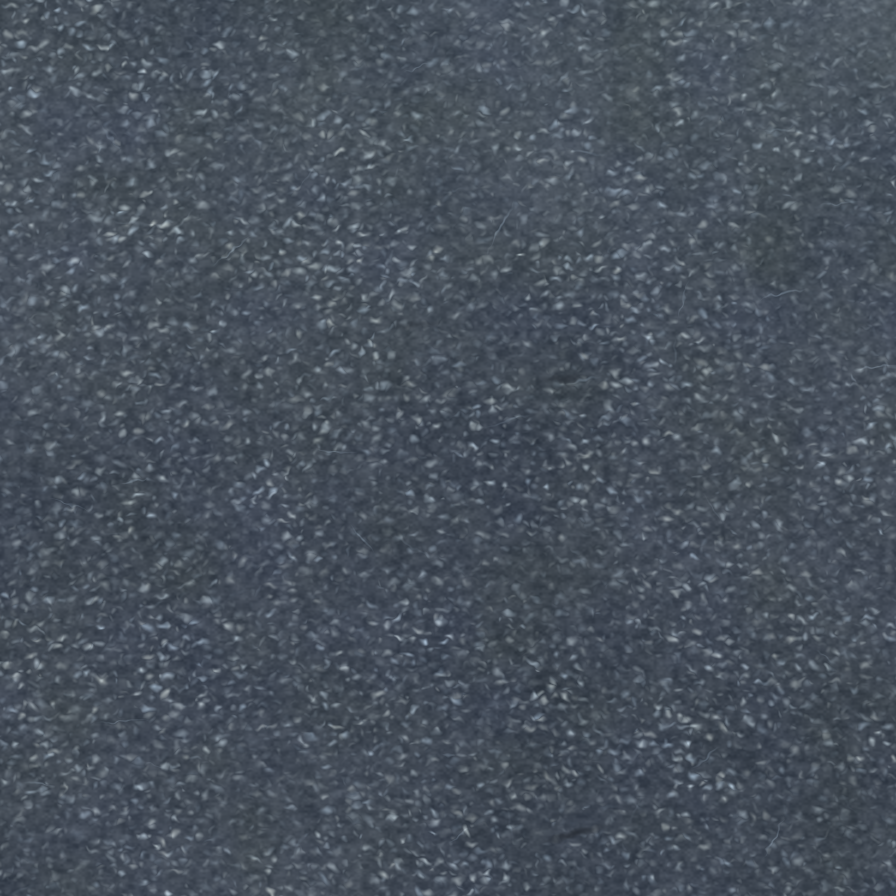
Reproduce this texture procedurally as a Shadertoy shader.

```glsl
vec4 hash4(vec2 p) {
    vec4 q = fract(p.xyxy * vec4(0.1031, 0.1030, 0.0973, 0.1099));
    q += dot(q, q.wzxy + 33.33);
    return fract((q.xxyz + q.yzzw) * q.zywx);
}

float valueNoise(vec2 p) {
    vec2 cell = floor(p);
    vec2 f = fract(p);
    f = f * f * (3.0 - 2.0 * f);
    float low = mix(hash4(cell).x, hash4(cell + vec2(1, 0)).x, f.x);
    float high = mix(hash4(cell + vec2(0, 1)).x, hash4(cell + vec2(1, 1)).x, f.x);
    return mix(low, high, f.y);
}

float cloud(vec2 p) {
    float sum = 0.0;
    float weight = 0.5;
    for (int i = 0; i < 4; i++) {
        sum += weight * valueNoise(p);
        p = mat2(0.8, 0.6, -0.6, 0.8) * p * 2.03 + 7.1;
        weight *= 0.5;
    }
    return sum / 0.9375;
}

// Soft elongated marks, one per cell; size is half length and half width in cells.
// Returns the strength and a random tint of the strongest mark.
vec2 marks(vec2 p, float cells, vec2 size, float tilt, float spread, float share, float seed) {
    vec2 q = p * cells;
    vec2 home = floor(q);
    vec2 best = vec2(0.0);
    for (int j = -1; j <= 1; j++) {
        for (int i = -1; i <= 1; i++) {
            vec2 id = home + vec2(i, j);
            vec4 shape = hash4(id + seed);
            vec4 look = hash4(id + seed + 57.3);
            vec2 d = q - id - 0.5 - (shape.xy - 0.5) * 0.9;
            float angle = tilt + spread * (shape.z + look.x - 1.0);
            float c = cos(angle);
            float s = sin(angle);
            d = vec2(c * d.x + s * d.y, c * d.y - s * d.x);
            d /= size * mix(vec2(0.6, 0.75), vec2(1.35, 1.25), look.yz);
            float strength = max(0.0, (shape.w - 1.0 + share) / share);
            strength = pow(strength, 1.35) * (1.0 - smoothstep(0.0, 1.4, length(d)));
            if (strength > best.x) best = vec2(strength, look.w);
        }
    }
    return best;
}

void mainImage(out vec4 fragColor, in vec2 fragCoord) {
    vec2 p = fragCoord / min(iResolution.x, iResolution.y) + 3.0;
    vec2 uv = fragCoord / iResolution.xy;

    // Slate ground: broad shading, haze toward the top right, mottle and grain
    vec3 slate = vec3(0.247, 0.279, 0.322);
    vec3 haze = vec3(0.036, 0.041, 0.037);
    float corner = smoothstep(0.4, 1.0, uv.y) * mix(0.55, 1.2, uv.x);
    float grain = (valueNoise(p * vec2(75.0, 110.0) + 9.0) - 0.5) * 0.040
                + (valueNoise(p * vec2(130.0, 180.0)) - 0.5) * 0.065
                + (valueNoise(p * vec2(290.0, 350.0)) - 0.5) * 0.045;
    float shade = (cloud(p * 5.0) - 0.5) * 0.070;
    vec3 color = slate + haze * corner + grain + shade;
    color.b += (cloud(p * 14.0 + 20.0) - 0.5) * 0.035;

    // Ragged outlines and uneven density for the flecks
    vec2 warp = vec2(valueNoise(p * 150.0), valueNoise(p * 150.0 + 40.0)) - 0.5;
    vec2 ragged = p + 0.0045 * warp;
    float density = mix(0.65, 1.35, smoothstep(0.25, 0.75, cloud(p * 13.0 + 5.0)));
    density *= 1.0 - 0.35 * corner * uv.x;
    float tilt = mix(0.2, -0.3, smoothstep(-0.3, 0.6, uv.x - uv.y));

    // Worn flecks, coarse and fine
    vec2 coarse = marks(ragged, 68.0, vec2(0.40, 0.24), tilt, 1.0, 0.95, 11.0);
    vec2 fine = marks(ragged, 98.0, vec2(0.42, 0.27), tilt, 1.5, 0.95, 83.0);
    vec3 coolLight = vec3(0.88, 0.99, 1.06);
    vec3 paleLight = vec3(1.05, 1.05, 0.95);
    color += mix(coolLight, paleLight, coarse.y) * coarse.x * density * 0.28;
    color += mix(coolLight, paleLight, fine.y) * fine.x * density * 0.16;

    // Thin pale scratches and a few dark nicks
    vec2 scratch = marks(ragged, 11.0, vec2(0.22, 0.018), tilt, 2.0, 0.4, 131.0);
    vec2 nick = marks(ragged, 4.0, vec2(0.10, 0.016), 0.15, 0.5, 0.15, 211.0);
    color += coolLight * scratch.x * 0.15;
    color = mix(color, vec3(0.15, 0.17, 0.20), nick.x * 0.8);

    fragColor = vec4(clamp(color, 0.0, 1.0), 1.0);
}
```
